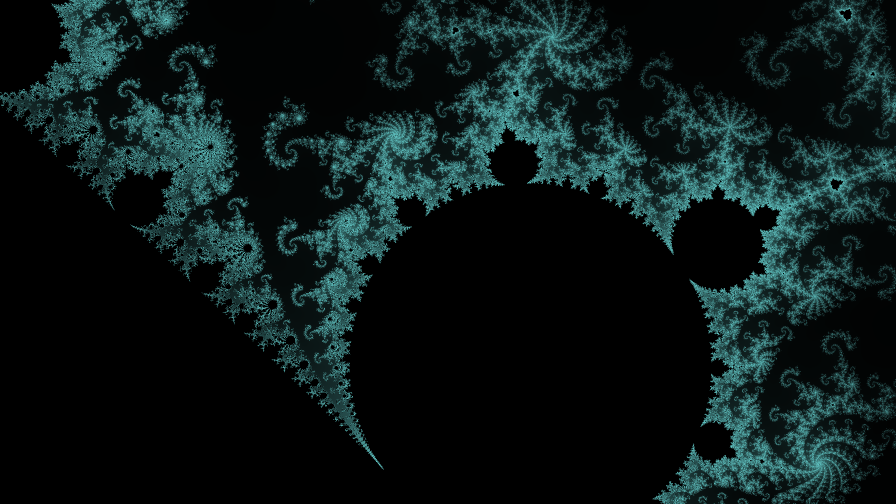
Give the GLSL for this background, as a WebGL 1 fragment shader.

```glsl
precision highp float;
// Close view of the Mandelbrot set: the 1/8 bulb on the rim of the period-2 disc.
// Smooth escape counts give a teal glow that brightens towards the filaments;
// points that never escape stay black. A 3x3 sample grid smooths the edges.
uniform vec2 u_resolution;

// Smooth number of steps before z = z^2 + c escapes, or 0.0 for the interior.
float escapeCount(vec2 c) {
  // Skip the period-2 disc and the core of the large bulb.
  if (length(c + vec2(1.0, 0.0)) < 0.25) return 0.0;
  if (length(c - vec2(-0.82053, 0.17955)) < 0.0036) return 0.0;

  vec2 z = vec2(0.0);
  for (int i = 0; i < 600; i++) {
    z = vec2(z.x * z.x - z.y * z.y, 2.0 * z.x * z.y) + c;
    float r2 = dot(z, z);
    if (r2 > 1000.0) return float(i) + 3.0 - log2(0.5 * log2(r2));
  }
  return 0.0;
}

// Dark for quick escapes, saturating to teal for slow ones.
vec3 glow(float count) {
  float light = 1.0 - exp(-pow(count / 260.0, 2.5));
  return vec3(0.385, 0.785, 0.78) * light;
}

void main() {
  vec3 color = vec3(0.0);
  for (int y = 0; y < 3; y++) {
    for (int x = 0; x < 3; x++) {
      vec2 offset = (vec2(float(x), float(y)) - 1.0) / 3.0;
      vec2 uv = (gl_FragCoord.xy + offset - 0.5 * u_resolution) / u_resolution.y;
      vec2 c = vec2(-0.822275, 0.18198) + uv * 0.010937;
      color += glow(escapeCount(c));
    }
  }
  gl_FragColor = vec4(color / 9.0, 1.0);
}
```
